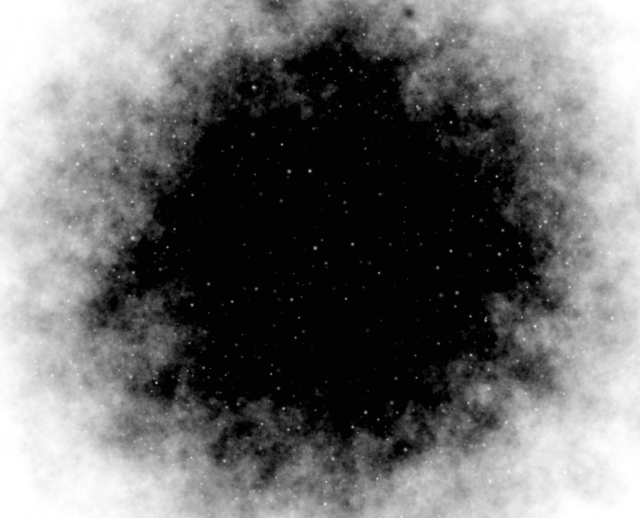
Give the GLSL for this background, as a Shadertoy shader.

```glsl
// A black void ringed by grey smoke that fades to white, dusted with small stars.
// The smoke is a radial ramp whose radius is shifted by layered cellular noise
// and a few broad puffs; the stars are jittered dots on repeated grids.

const vec2 VOID_CENTER = vec2(0.022, 0.008);
const float VOID_RADIUS = 0.333;  // the smoke starts here
const float WHITE_RADIUS = 0.745; // the smoke is fully white here
const float RAMP_POWER = 1.9;     // steep at the void, slow towards white
const float BLACK_LEVEL = 0.006;

vec3 hash3(vec2 cell, float seed) {
    vec3 q = fract(vec3(cell.xyx + seed) * vec3(0.1031, 0.1030, 0.0973));
    q += dot(q, q.yxz + 33.33);
    return fract((q.xxy + q.yzz) * q.zyx);
}

// Smooth cellular noise: each cell holds one soft blob of random sign and weight.
float cellNoise(vec2 p, float seed) {
    vec2 cell = floor(p);
    float sum = 0.0;
    for (int y = -1; y <= 1; y++) {
        for (int x = -1; x <= 1; x++) {
            vec2 id = cell + vec2(x, y);
            vec3 h = hash3(id, seed);
            vec2 d = p - id - h.xy;
            float k = max(1.0 - dot(d, d), 0.0);
            sum += (2.0 * h.z - 1.0) * k * k * k;
        }
    }
    return sum;
}

// Octaves are turned against each other to hide the grid.
float smokeNoise(vec2 p) {
    const mat2 TURN = mat2(0.8, 0.6, -0.6, 0.8);
    float sum = 0.0;
    float weight = 1.0;
    for (int i = 0; i < 5; i++) {
        sum += weight * cellNoise(p, 17.0 * float(i) + 50.0);
        p = TURN * p * 2.03;
        weight *= 0.72;
    }
    return sum;
}

float puff(vec2 p, vec2 center, float radius) {
    vec2 d = (p - center) / radius;
    return exp(-dot(d, d));
}

// Broad bays and tongues along the rim; positive values are lighter.
float rimShift(vec2 p) {
    float dark = 0.055 * puff(p, vec2(0.03, 0.39), 0.06)
               + 0.060 * puff(p, vec2(-0.37, -0.05), 0.07)
               + 0.050 * puff(p, vec2(-0.16, 0.38), 0.05)
               + 0.045 * puff(p, vec2(0.34, 0.19), 0.06)
               + 0.040 * puff(p, vec2(-0.18, -0.34), 0.06)
               + 0.040 * puff(p, vec2(0.19, -0.39), 0.06)
               + 0.035 * puff(p, vec2(0.41, 0.03), 0.07);
    float light = 0.035 * puff(p, vec2(-0.07, -0.30), 0.06)
                + 0.040 * puff(p, vec2(0.19, 0.35), 0.07)
                + 0.040 * puff(p, vec2(0.26, -0.19), 0.06)
                + 0.030 * puff(p, vec2(-0.33, -0.19), 0.06)
                + 0.030 * puff(p, vec2(-0.24, 0.40), 0.06);
    return light - dark;
}

float smoke(vec2 p) {
    float radius = length(p - VOID_CENTER);
    float roughness = mix(0.066, 0.040, smoothstep(0.36, 0.60, radius));
    radius += roughness * smokeNoise(p * 12.0 + 20.0) + rimShift(p);
    float t = clamp((radius - VOID_RADIUS) / (WHITE_RADIUS - VOID_RADIUS), 0.0, 1.0);
    float light = 1.0 - pow(1.0 - t, RAMP_POWER);
    return light * (1.0 - 0.7 * puff(p, vec2(0.172, 0.474), 0.010));
}

// One jittered dot per cell; density is the share of cells that are lit.
float stars(vec2 p, float spacing, float size, float density, float seed) {
    vec2 grid = p / spacing + 40.0;
    vec2 id = floor(grid);
    vec3 place = hash3(id, seed);
    vec3 look = hash3(id, seed + 71.0);
    vec2 d = (grid - id - mix(vec2(0.15), vec2(0.85), place.xy)) * spacing;
    float radius = size * mix(0.75, 1.25, look.x);
    float glow = exp(-dot(d, d) / (radius * radius));
    return glow * step(place.z, density) * mix(0.2, 1.0, look.y * look.y);
}

void mainImage(out vec4 fragColor, in vec2 fragCoord) {
    vec2 p = (fragCoord - 0.5 * iResolution.xy) / iResolution.y;

    float light = max(smoke(p), BLACK_LEVEL);

    // Bright stars, then small ones, then faint dust; sparser inside the void
    float haze = smoothstep(0.25, 0.42, length(p - VOID_CENTER));
    float starlight = 0.80 * stars(p, 0.050, 0.0030, mix(0.22, 0.60, haze), 11.0)
                    + 0.70 * stars(p, 0.034, 0.0025, mix(0.22, 0.55, haze), 37.0)
                    + 0.35 * stars(p, 0.022, 0.0020, mix(0.20, 0.45, haze), 83.0);
    light += (1.0 - light) * min(starlight, 0.85);

    fragColor = vec4(vec3(light), 1.0);
}
```
